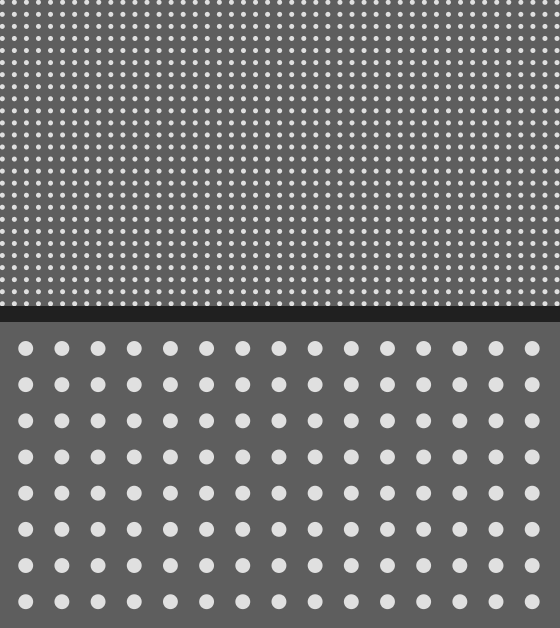
Top, the full canvas; bottom, a detail of the centre.
Write a Shadertoy shader that draws this pattern.

```glsl
// Square grid of small pale dots on a flat dark grey ground.

// Signed distance from a cell-centred point to the dot edge, in cell units.
float dotDistance(vec2 cellPoint) {
    return length(cellPoint) - 0.205;
}

void mainImage(out vec4 fragColor, in vec2 fragCoord) {
    // Rows that fit the canvas height; cells are square.
    float rows = 25.375;
    float pixel = rows / iResolution.y;

    // Grid coordinates anchored at the top left corner.
    vec2 grid = vec2(fragCoord.x, iResolution.y - fragCoord.y) * pixel;

    // Repeat, with the first dot centre just inside the corner.
    vec2 cellPoint = fract(grid - 0.19 + 0.5) - 0.5;

    // Coverage with a one-pixel soft edge.
    float coverage = clamp(0.5 - dotDistance(cellPoint) / pixel, 0.0, 1.0);

    vec3 ground = vec3(0.37);
    vec3 dotColor = vec3(0.88);
    fragColor = vec4(mix(ground, dotColor, coverage), 1.0);
}
```
